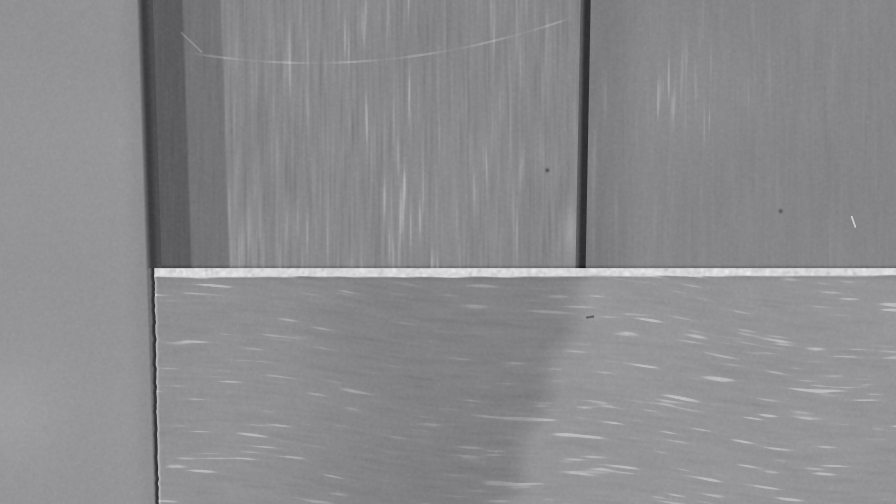
Write a Shadertoy shader that draws this texture.

```glsl
// Weathered grey painted boards: a left post, two upright panels split by a gap,
// and a lower board with a bright top ledge. Shapes are half-plane masks;
// stretched cellular noise gives wood grain, layered sines give soft stains.

const float LEDGE_TOP = 0.468;
const float LEDGE_HEIGHT = 0.018;
const float POST_TONE = 0.585;
const float PANEL_TONE = 0.527;
const float BOARD_TONE = 0.565;
const float LEDGE_TONE = 0.84;
const float SHADOW_TONE = 0.365;
const float PENUMBRA_TONE = 0.455;
const float GAP_TONE = 0.19;
const float SHADOW_WIDTH = 0.089;
const float PENUMBRA_WIDTH = 0.165;

float hash(vec2 p) {
    vec3 q = fract(vec3(p.xyx) * 0.1031);
    q += dot(q, q.yzx + 33.33);
    return fract((q.x + q.y) * q.z);
}

// Signed cellular noise: every cell drops one light or dark spot.
float cells(vec2 p) {
    float sum = 0.0;
    for (int k = 0; k < 9; k++) {
        vec2 c = floor(p) + vec2(k % 3 - 1, k / 3 - 1);
        float d = length(p - c - vec2(hash(c), hash(c + 71.3)));
        sum += (2.0 * hash(c + 19.7) - 1.0) * (1.0 - smoothstep(0.0, 0.95, d));
    }
    return sum;
}

// Soft stains from layered, bent sines.
float stains(vec2 p) {
    float sum = 0.0, amp = 0.5;
    for (int i = 0; i < 4; i++) {
        sum += amp * sin(p.x + 1.7 * sin(p.y)) * cos(p.y + 0.8 * sin(p.x * 0.7));
        p = mat2(1.5, 0.9, -0.9, 1.5) * p + 2.3;
        amp *= 0.6;
    }
    return sum;
}

// Antialiased half-plane: 1 where d is positive.
float mask(float d) { return clamp(d * iResolution.y + 0.5, 0.0, 1.0); }

float blob(vec2 p, vec2 center, vec2 radius) {
    vec2 q = (p - center) / radius;
    return exp(-dot(q, q));
}

float scratch(vec2 p, vec2 a, vec2 b, float width) {
    vec2 ab = b - a;
    float t = clamp(dot(p - a, ab) / dot(ab, ab), 0.0, 1.0);
    return 1.0 - smoothstep(width * 0.4, width * 1.4, length(p - a - ab * t));
}

float panels(vec2 p, float fromPost, float fromGap) {
    float right = mask(fromGap);
    float fine = cells(p * vec2(190.0, 11.0)), wide = cells(p * vec2(75.0, 8.0) + 40.0);
    float worn = blob(p, vec2(0.8, 0.73), vec2(0.3)) + blob(p, vec2(1.37, 0.79), vec2(0.11));
    float tone = PANEL_TONE + 0.012 * stains(p * 5.0);
    tone += fine * mix(0.03, 0.009, right) + wide * mix(0.015, 0.008, right);
    tone += worn * (0.012 + 0.11 * smoothstep(0.35, 1.0, (fine + wide) * 0.6));
    tone -= 0.04 * right * (1.0 - smoothstep(0.04, 0.13, fromGap));
    tone += 0.07 * blob(p, vec2(1.13, 0.54), vec2(0.018, 0.05));
    tone += 0.045 * blob(p, vec2(0.48, 0.51), vec2(0.04, 0.06)) * (1.0 + fine);
    // Two-step shadow of the post
    vec2 lit = smoothstep(-0.004, 0.004, fromPost - vec2(PENUMBRA_WIDTH, SHADOW_WIDTH));
    tone = mix(PENUMBRA_TONE + 0.014 * fine, tone, lit.x);
    tone = mix(SHADOW_TONE + 0.012 * fine, tone, lit.y);
    // Arched scratch, small tick and nail holes
    float arch = p.y - 0.875 - 0.34 * (p.x - 0.62) * (p.x - 0.62);
    float span = smoothstep(0.36, 0.4, p.x) * (1.0 - smoothstep(1.1, 1.14, p.x));
    tone += 0.09 * span * (1.0 - smoothstep(0.001, 0.0035, abs(arch))) * (0.6 + 0.4 * sin(p.x * 47.0));
    tone += 0.1 * scratch(p, vec2(0.36, 0.935), vec2(0.4, 0.897), 0.002);
    tone += 0.28 * scratch(p, vec2(1.69, 0.57), vec2(1.697, 0.55), 0.002);
    tone -= 0.25 * blob(p, vec2(1.086, 0.662), vec2(0.004));
    tone -= 0.2 * blob(p, vec2(1.549, 0.581), vec2(0.004));
    // Gap, darkest along its right side
    float gap = mix(0.36, GAP_TONE, smoothstep(-0.008, 0.001, fromGap));
    tone = mix(tone, gap, mask(0.01 - abs(fromGap)));
    return tone - 0.1 * (1.0 - smoothstep(0.0, 0.008, p.y - LEDGE_TOP));
}

float lowerBoard(vec2 p, float fromEnd) {
    vec2 q = vec2(p.x, p.y + 0.1 * p.x + 0.008 * sin(p.x * 9.0));
    float fine = cells(q * vec2(18.0, 170.0)), wide = cells(q * vec2(9.0, 70.0) + 15.0);
    float fromDamp = p.x - 1.0 - 0.35 * p.y - 0.012 * sin(p.y * 40.0);
    float damp = smoothstep(0.45, 0.85, p.x) * (1.0 - smoothstep(-0.035, 0.035, fromDamp));
    float tone = BOARD_TONE + 0.014 * stains(p * 6.0 + 3.0) - 0.055 * damp;
    tone += 0.02 * smoothstep(0.0, 0.04, fromDamp) + 0.014 * fine + 0.01 * wide;
    tone += 0.13 * smoothstep(0.45, 1.0, fine * 0.75 + wide * 0.5) * (1.0 - 0.5 * damp);
    tone -= 0.22 * scratch(p, vec2(1.165, 0.37), vec2(1.177, 0.372), 0.0025);
    tone += 0.13 * (1.0 - smoothstep(0.001, 0.007, fromEnd));
    // Bright worn ledge along the top
    float rise = p.y - LEDGE_TOP + LEDGE_HEIGHT - 0.0025 * smoothstep(0.4, 1.7, p.x);
    tone -= 0.03 * smoothstep(-0.012, 0.0, rise);
    float ledge = smoothstep(-0.0025, 0.0025, rise + 0.0015 * fine);
    return mix(tone, LEDGE_TONE + 0.05 * cells(p * 140.0), ledge);
}

void mainImage(out vec4 fragColor, in vec2 fragCoord) {
    vec2 p = fragCoord / iResolution.y;
    float fromPost = p.x - mix(0.307, 0.273, p.y);
    float fromEnd = p.x - 0.315 + 0.019 * p.y + 0.0015 * cells(vec2(3.0, p.y * 110.0));
    // Upright panels with the dark bevelled seam beside the post
    float tone = panels(p, fromPost, p.x - mix(1.143, 1.162, p.y));
    float bevel = mix(0.42, 0.24, smoothstep(0.0, 0.011, fromPost));
    bevel = mix(bevel, 0.31, smoothstep(0.013, 0.026, fromPost));
    tone = mix(tone, bevel, mask(0.03 - fromPost));
    // Lower board with a thin dark crack at its left end
    float crack = mix(0.44, 0.2, smoothstep(-0.009, -0.003, fromEnd));
    tone = mix(tone, mix(crack, lowerBoard(p, fromEnd), mask(fromEnd)), mask(LEDGE_TOP - p.y));
    // Left post
    float post = POST_TONE + 0.013 * stains(p * 4.0 + 8.0) - 0.02 * smoothstep(0.7, 1.0, p.y);
    post += 0.03 * blob(p, vec2(0.02, 0.18), vec2(0.1)) - 0.03 * smoothstep(-0.05, 0.0, fromPost);
    tone = mix(post, tone, smoothstep(-0.003, 0.003, fromPost)) + 0.012 * cells(p * 190.0);
    fragColor = vec4(vec3(tone, tone - 0.004, tone + 0.003), 1.0);
}
```
